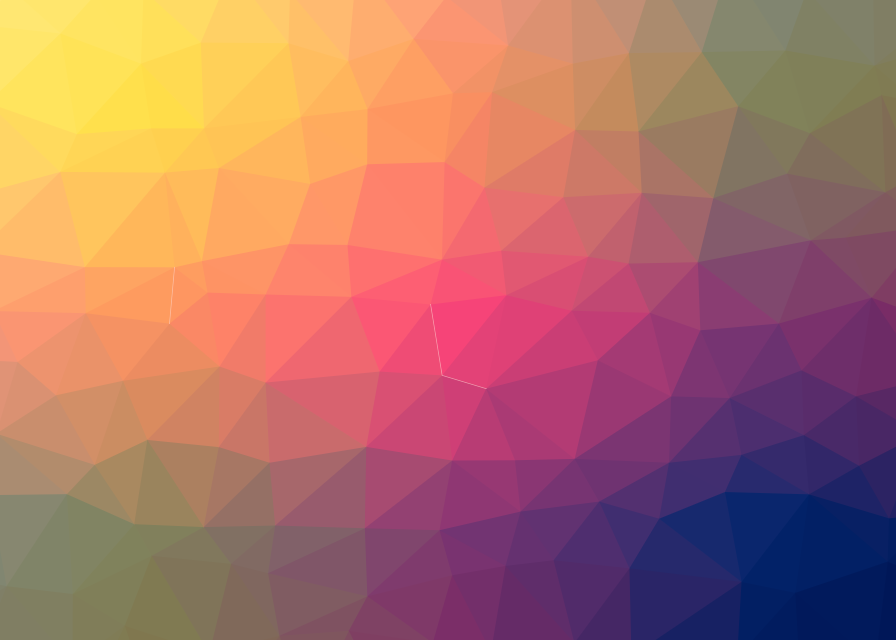
This background is drawn by a Shadertoy shader. Its source:

```glsl
// Low-poly mesh of flat triangles, shading from yellow through pink to navy.

const vec2 CELL = vec2(0.1127, 0.1036);   // mean facet size, in canvas heights
const vec2 ORIGIN = vec2(0.0, 0.0727);    // grid offset from the upper left
const float JITTER = 0.33;                // vertex scatter, in cells
const float DIAGONAL_BIAS = 1.05;         // preference for rising diagonals
const float SEAM_WIDTH = 0.0007;          // half width of the pale seams
const float SEAM_ALPHA = 0.45;
const vec3 SEAM_COLOR = vec3(1.0, 0.86, 0.84);

// Ramp shared by both axes, from the upper left to the lower right
const vec3 RAMP[7] = vec3[7](
    vec3(1.00, 0.91, 0.47), vec3(1.00, 0.88, 0.28), vec3(1.00, 0.63, 0.40),
    vec3(0.99, 0.27, 0.47), vec3(0.60, 0.22, 0.45), vec3(0.01, 0.15, 0.43),
    vec3(0.00, 0.08, 0.33));

// Fixed vertices that carry the seams, in cells
const vec2 ANCHORS[6] = vec2[6](
    vec2(5.97, 3.89), vec2(6.13, 4.96), vec2(6.74, 5.16),
    vec2(7.02, 3.75), vec2(2.42, 3.33), vec2(2.35, 4.18));

vec2 hash2(vec2 p) {
    vec2 k = vec2(dot(p, vec2(127.1, 311.7)), dot(p, vec2(269.5, 183.3)));
    return fract(sin(k) * 43758.55);
}

float cross2(vec2 a, vec2 b) { return a.x * b.y - a.y * b.x; }

vec2 toCanvas(vec2 cellPos) { return ORIGIN + cellPos * CELL; }

// Scattered grid vertex
vec2 meshVertex(vec2 id) {
    vec2 pos = id + (hash2(id) * 2.0 - 1.0) * JITTER;
    for (int i = 0; i < 6; i++)
        if (distance(floor(ANCHORS[i] + 0.5), id) < 0.1) pos = ANCHORS[i];
    return toCanvas(pos);
}

vec3 ramp(float t) {
    float s = clamp(t, 0.0, 1.0) * 6.0;
    int i = min(int(s), 5);
    return mix(RAMP[i], RAMP[i + 1], s - float(i));
}

// Signed distance to an edge, positive on the inner side
float edgeDistance(vec2 p, vec2 a, vec2 b) {
    return cross2(normalize(b - a), p - a);
}

float segmentDistance(vec2 p, vec2 a, vec2 b) {
    vec2 ab = b - a;
    return length(p - a - ab * clamp(dot(p - a, ab) / dot(ab, ab), 0.0, 1.0));
}

// Facet colour weighted by its antialiased coverage
vec4 facet(vec2 p, vec2 a, vec2 b, vec2 c, float aspect, float px) {
    float d = min(edgeDistance(p, a, b),
              min(edgeDistance(p, b, c), edgeDistance(p, c, a)));
    float cover = clamp(d / px + 0.5, 0.0, 1.0);
    vec2 centre = (a + b + c) / 3.0;
    vec3 color = 0.5 * (ramp(centre.x / aspect) + ramp(centre.y));
    return vec4(color, 1.0) * cover;
}

// Split a cell along its shorter valid diagonal
vec4 cellFacets(vec2 p, vec2 id, float aspect, float px) {
    vec2 a = meshVertex(id);
    vec2 b = meshVertex(id + vec2(1, 0));
    vec2 c = meshVertex(id + vec2(1, 1));
    vec2 d = meshVertex(id + vec2(0, 1));
    bool validAC = cross2(c - a, b - a) < 0.0 && cross2(c - a, d - a) > 0.0;
    bool validBD = cross2(d - b, a - b) > 0.0 && cross2(d - b, c - b) < 0.0;
    bool shorterBD = distance(b, d) < distance(a, c) * DIAGONAL_BIAS;
    if (validBD && (!validAC || shorterBD))
        return facet(p, a, b, d, aspect, px) + facet(p, b, c, d, aspect, px);
    return facet(p, a, b, c, aspect, px) + facet(p, a, c, d, aspect, px);
}

void mainImage(out vec4 fragColor, in vec2 fragCoord) {
    float px = 1.0 / iResolution.y;
    float aspect = iResolution.x * px;
    vec2 p = vec2(fragCoord.x * px, 1.0 - fragCoord.y * px);

    // Mesh
    vec2 base = floor((p - ORIGIN) / CELL);
    vec4 sum = vec4(0.0);
    for (int y = -1; y <= 1; y++)
        for (int x = -1; x <= 1; x++)
            sum += cellFacets(p, base + vec2(x, y), aspect, px);
    vec3 color = sum.rgb / max(sum.a, 0.0001);

    // Pale seams between anchored vertices
    float seam = 1.0;
    for (int i = 0; i < 5; i++)
        if (i != 2 && i != 3)
            seam = min(seam, segmentDistance(p, toCanvas(ANCHORS[i]), toCanvas(ANCHORS[i + 1])));
    float line = 1.0 - smoothstep(SEAM_WIDTH - 0.5 * px, SEAM_WIDTH + 0.5 * px, seam);
    color = mix(color, SEAM_COLOR, line * SEAM_ALPHA);

    fragColor = vec4(color, 1.0);
}
```
